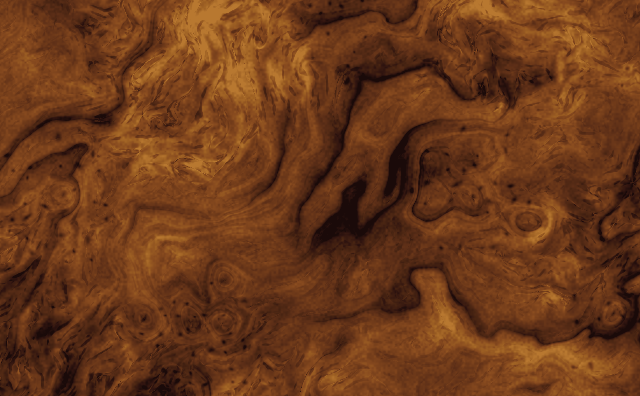
Write a Shadertoy shader that draws this texture.

```glsl
// Polished burl walnut: diagonal flowing figure, dark veins, clustered eyes and fine pores.
#define GRAIN_ANGLE 0.72
#define WARP 0.34
#define VEIN_DEPTH 3.5
#define BASE_TONE 2.7
#define BROAD_CONTRAST 6.0
#define FLAME_CONTRAST 7.0
#define PORE_DEPTH 1.7
#define EYE_SIZE 0.15
#define PIT_SIZE 0.042

float hash(vec2 p) {
    vec3 q = fract(vec3(p.xyx) * 0.1031);
    q += dot(q, q.yzx + 33.33);
    return fract((q.x + q.y) * q.z);
}

float noise(vec2 p) {
    vec2 i = floor(p), f = fract(p);
    f = f * f * f * (f * (f * 6.0 - 15.0) + 10.0);
    return mix(mix(hash(i), hash(i + vec2(1, 0)), f.x),
               mix(hash(i + vec2(0, 1)), hash(i + vec2(1, 1)), f.x), f.y);
}

float fbm(vec2 p, int octaves) {
    float sum = 0.0, amp = 0.5, total = 0.0;
    for (int i = 0; i < octaves; i++) {
        sum += amp * noise(p);
        total += amp;
        amp *= 0.5;
        p = mat2(1.6, 1.2, -1.2, 1.6) * p + 7.3;
    }
    return sum / total;
}

// Where the burl eyes gather, 0 to 1
float cluster(vec2 p) {
    return smoothstep(0.48, 0.68, noise(p * 2.9 + 41.7));
}

// Scattered round bumps: x = wide swelling, y = dark core
vec2 eyes(vec2 p, float size, float density) {
    vec2 cell = p / size, id = floor(cell), result = vec2(0.0);
    for (int y = -1; y <= 1; y++)
    for (int x = -1; x <= 1; x++) {
        vec2 c = id + vec2(x, y);
        vec2 centre = c + 0.2 + 0.6 * vec2(hash(c + 3.1), hash(c + 57.9));
        float present = step(hash(c + 19.4), density * cluster(centre * size));
        float radius = mix(0.2, 0.42, hash(c + 83.2));
        vec2 offset = (cell - centre) / radius;
        float d2 = dot(offset, offset);
        result += present * vec2(exp(-d2), exp(-5.0 * d2));
    }
    return result;
}

vec2 alongAcross(vec2 p) {
    float c = cos(GRAIN_ANGLE), s = sin(GRAIN_ANGLE);
    return vec2(c * p.x + s * p.y, c * p.y - s * p.x);
}

// Growth field: its contours are the figure of the wood
float figure(vec2 p) {
    vec2 bend = vec2(fbm(p * 2.6 + 3.7, 4), fbm(p * 2.6 + 17.2, 4)) - 0.5;
    vec2 g = alongAcross(p + WARP * bend);
    float swell = eyes(p + 0.12 * bend, EYE_SIZE, 0.75).x;
    return 2.2 * g.y + 3.2 * fbm(g * vec2(1.7, 3.0) + 5.0, 4) + 1.1 * swell;
}

// Noise smeared along the grain
float streaks(vec2 p, vec2 dir, float freq, float reach) {
    float sum = 0.0;
    for (int i = -4; i <= 4; i++)
        sum += noise(p * freq + dir * reach * float(i) / 8.0);
    return sum / 9.0;
}

vec3 woodColour(float tone) {
    vec3 ramp[7] = vec3[7](
        vec3(0.19, 0.08, 0.06), vec3(0.28, 0.14, 0.07), vec3(0.36, 0.18, 0.09),
        vec3(0.44, 0.23, 0.10), vec3(0.53, 0.29, 0.12), vec3(0.62, 0.38, 0.14),
        vec3(0.72, 0.47, 0.19));
    vec3 colour = vec3(0.10, 0.04, 0.035);
    for (int i = 0; i < 7; i++)
        colour = mix(colour, ramp[i], clamp(tone + 1.0 - float(i), 0.0, 1.0));
    return colour;
}

void mainImage(out vec4 fragColor, in vec2 fragCoord) {
    vec2 p = fragCoord / iResolution.y + 2.0;

    // Grain direction follows the contours
    float e = 0.004;
    float h = figure(p);
    vec2 slope = vec2(figure(p + vec2(e, 0)), figure(p + vec2(0, e))) - h;
    vec2 grain = vec2(-slope.y, slope.x) / (length(slope) + 1e-5);

    // Broad light and dark, layered bands
    float along = alongAcross(p).x;
    float burl = cluster(p);
    float tone = BASE_TONE + BROAD_CONTRAST * (fbm(p * 2.4 + 61.0, 5) - 0.5);
    tone += 2.0 * (noise(vec2(h * 5.0, along * 2.0)) - 0.5);
    tone += 1.0 * (noise(vec2(h * 15.0, along * 5.0)) - 0.5);

    // Veins: crisp on one side, fading on the other
    float x = fract(h);
    float vein = exp(-7.0 * x) + exp(-22.0 * (1.0 - x));
    tone -= VEIN_DEPTH * vein * smoothstep(0.3, 0.65, noise(p * 3.1 + 23.0));

    // Golden flame and dark pores
    float glow = smoothstep(0.42, 0.64, fbm(p * 3.4 + 9.0, 3)) * (1.0 - 0.6 * burl);
    float flame = streaks(p, grain, 48.0, 4.0) - 0.5;
    tone += glow * 0.7 + FLAME_CONTRAST * flame * mix(0.35, 1.0, glow);
    float pore = smoothstep(0.44, 0.3, streaks(p + 1.3, grain, 135.0, 4.5));
    tone -= PORE_DEPTH * pore * mix(0.35, 1.0, glow);
    tone += 0.9 * (noise(p * 170.0) - 0.5);

    // Eye cores and small pits
    vec2 wobble = 0.02 * vec2(noise(p * 22.0), noise(p * 22.0 + 31.0));
    vec2 pit = eyes(p + wobble, PIT_SIZE, 0.6);
    tone += 0.35 * pit.x - 3.0 * pit.y;
    tone -= 1.3 * eyes(p + 2.0 * wobble, EYE_SIZE, 0.75).y;

    fragColor = vec4(woodColour(tone), 1.0);
}
```
